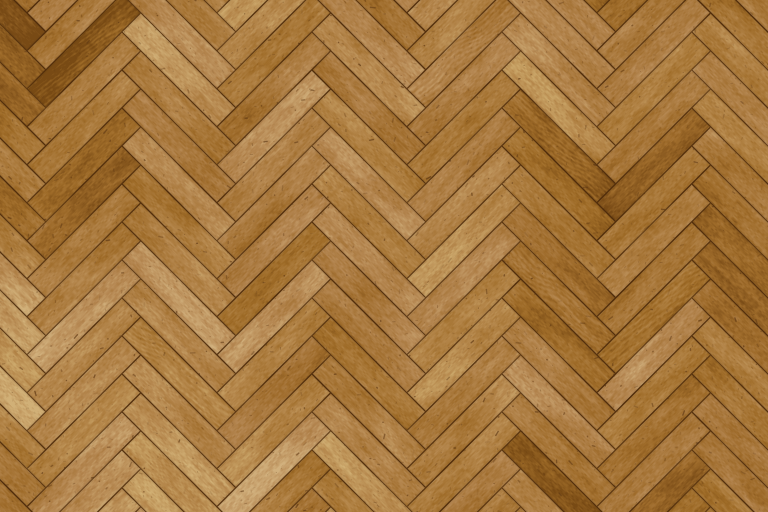
A Shadertoy shader for this texture:

```glsl
// Worn oak herringbone parquet: diagonal planks with grain, dents and dark seams.

// Layout, in units of the canvas height
const float PITCH = 0.0742;               // vertical step between planks
const vec2  ANCHOR = vec2(0.609, 0.641);  // a corner on one zigzag peak
const float RATIO = 5.0;                  // plank length / plank width

// Surface, in units of the plank width
const float SEAM_HALF = 0.021;
const float SEAM_SHADE = 0.10;            // reach of the soft grime beside a seam
const float DENT_CELL = 0.42;
const float PIT_CELL = 0.23;
const float DENT_CHANCE = 0.42;
const float FIGURED_CHANCE = 0.07;        // share of planks with bold growth rings

// Tone variation
const float BASE_TONE = 0.515;
const float PLANK_CONTRAST = 0.50;
const float GRAIN_CONTRAST = 0.30;
const float BLOTCH_CONTRAST = 0.44;
const float FINE_CONTRAST = 0.20;
const float FLOOR_CONTRAST = 0.30;        // wear that spans several planks

const vec3 WOOD_DARK  = vec3(0.47, 0.29, 0.08);
const vec3 WOOD_AMBER = vec3(0.62, 0.42, 0.16);
const vec3 WOOD_TAN   = vec3(0.71, 0.53, 0.31);
const vec3 WOOD_PALE  = vec3(0.82, 0.69, 0.47);
const vec3 SEAM_COLOR = vec3(0.31, 0.17, 0.04);
const vec3 DENT_COLOR = vec3(0.36, 0.21, 0.07);

float hash(vec2 p) {
    vec3 q = fract(vec3(p.xyx) * 0.1031);
    q += dot(q, q.yzx + 33.33);
    return fract((q.x + q.y) * q.z);
}

float noise(vec2 p) {
    vec2 i = floor(p), f = fract(p);
    f = f * f * (3.0 - 2.0 * f);
    return mix(mix(hash(i), hash(i + vec2(1, 0)), f.x),
               mix(hash(i + vec2(0, 1)), hash(i + vec2(1, 1)), f.x), f.y);
}

float fbm(vec2 p) {
    float sum = 0.0, amp = 0.53;
    for (int i = 0; i < 4; i++) {
        sum += amp * noise(p);
        p = p * 2.03 + 17.3;
        amp *= 0.5;
    }
    return sum;
}

// Returns position along and across the plank, and sets its identity.
vec2 herringbone(vec2 g, out vec2 id) {
    vec2 cell = floor(g), f = g - cell;
    float k = mod(cell.x - cell.y, 2.0 * RATIO);
    if (k < RATIO) {                      // plank rising to the right
        id = vec2(cell.x - k, cell.y);
        return vec2(f.x + k, f.y);
    }
    float back = 2.0 * RATIO - 1.0 - k;   // plank falling to the right
    id = vec2(cell.x, cell.y - back) + 137.0;
    return vec2(f.y + back, f.x);
}

// Scattered pits and short scratches, mostly faint, one candidate per cell.
float dents(vec2 p, float size, float pixel) {
    vec2 cell = floor(p / size);
    vec2 spot = 0.3 + 0.4 * vec2(hash(cell + 11.3), hash(cell + 23.9));
    vec2 d = p - (cell + spot) * size;
    float angle = (hash(cell + 41.1) - 0.5) * 2.4;
    float c = cos(angle), s = sin(angle);
    d = vec2(c * d.x + s * d.y, c * d.y - s * d.x);
    float reach = 0.2 * size * pow(hash(cell + 71.7), 2.0);
    d.x -= clamp(d.x, -reach, reach);
    float mark = 1.0 - smoothstep(0.0, 0.06 * size + 0.7 * pixel, length(d));
    float depth = hash(cell + 3.1);
    return mark * step(hash(cell + 5.7), DENT_CHANCE) * (0.12 + 0.8 * depth * depth * depth);
}

void mainImage(out vec4 fragColor, in vec2 fragCoord) {
    vec2 p = fragCoord / iResolution.y;
    float pixel = 1.4142 / (PITCH * iResolution.y);

    // Rotate by 45 degrees into a grid of plank widths
    vec2 q = p - ANCHOR;
    vec2 g = vec2(q.x + q.y, q.y - q.x) / PITCH + vec2(RATIO, 1.0);
    vec2 id;
    vec2 plank = herringbone(g, id);
    id += 300.0;
    vec2 wood = plank + vec2(hash(id + 7.0), hash(id + 19.0)) * 90.0;

    // Grain: long fibres, soft blotches, rings on a few planks
    float fibre = fbm(wood * vec2(1.1, 7.0)) - 0.5;
    float blotch = fbm(wood * vec2(0.5, 1.1) + 31.0) - 0.5;
    float fine = noise(wood * vec2(9.0, 19.0)) - 0.5;
    float rings = sin(38.0 * (plank.y + 0.16 * plank.x) + 14.0 * noise(wood * vec2(0.7, 1.1)));
    float figured = step(hash(id + 53.0), FIGURED_CHANCE);

    // Tone: plank by plank, with a paler patch at the lower left
    float tone = BASE_TONE + PLANK_CONTRAST * (0.6 * hash(id) + 0.4 * hash(id + 97.0) - 0.5);
    tone += GRAIN_CONTRAST * fibre + BLOTCH_CONTRAST * blotch + FINE_CONTRAST * fine;
    tone += FLOOR_CONTRAST * (noise(p * 3.2 + 9.0) - 0.5);
    tone += figured * (0.06 * rings - 0.12);
    tone += 0.24 * (1.0 - smoothstep(0.0, 0.7, length(p - vec2(0.14, 0.14))));
    tone -= 0.16 * smoothstep(0.45, 1.05, length((p - vec2(0.75, 0.42)) * vec2(0.9, 1.1)));
    tone = clamp(tone, 0.0, 1.0);
    vec3 color = mix(WOOD_DARK, WOOD_AMBER, clamp(tone / 0.33, 0.0, 1.0));
    color = mix(color, WOOD_TAN, clamp((tone - 0.33) / 0.33, 0.0, 1.0));
    color = mix(color, WOOD_PALE, clamp((tone - 0.66) / 0.34, 0.0, 1.0));
    color.b *= 0.95 + 0.1 * hash(id + 83.0);

    float wornMarks = max(dents(wood, DENT_CELL, pixel), 0.5 * dents(wood + 50.0, PIT_CELL, pixel));
    color = mix(color, DENT_COLOR, 0.75 * wornMarks);

    // Seams: a thin continuous gap, slightly uneven in width and depth
    vec2 inset = min(plank, vec2(RATIO, 1.0) - plank);
    float edge = min(inset.x, inset.y);
    float wear = noise(g * 0.9 + 400.0);
    float halfWidth = SEAM_HALF * (0.8 + 0.4 * wear);
    float gap = 1.0 - smoothstep(halfWidth - 0.6 * pixel, halfWidth + 0.6 * pixel, edge);
    color *= 1.0 - 0.09 * (1.0 - smoothstep(0.0, SEAM_SHADE, edge));
    color = mix(color, SEAM_COLOR, gap * (0.72 + 0.28 * wear));

    fragColor = vec4(color, 1.0);
}
```
